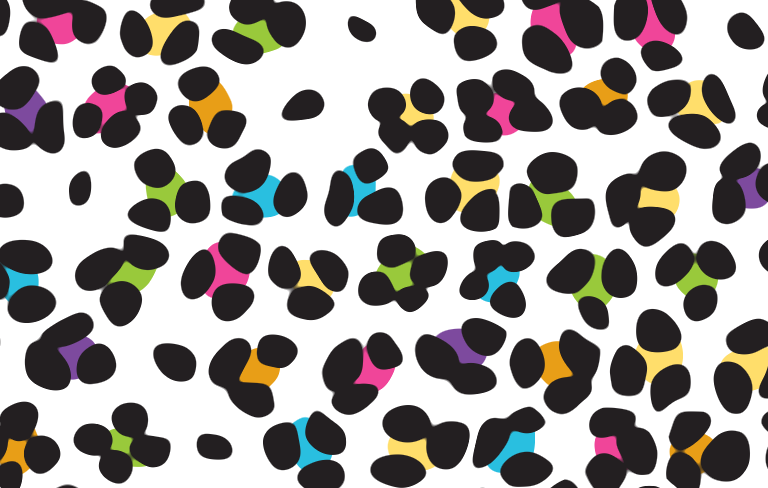
Give the GLSL for this pattern, as a Shadertoy shader.

```glsl
const float CELL = 0.2;        // rosette spacing, in canvas heights
const float ROW = 0.866;       // row height of the staggered grid, in cells
const float GAP = 0.09;        // least white space between rosettes
const float TAU = 6.28319;

const vec3 WHITE = vec3(1.0);
const vec3 INK = vec3(0.137, 0.122, 0.129);
const vec3 YELLOW = vec3(1.0, 0.87, 0.42);
const vec3 ORANGE = vec3(0.91, 0.62, 0.09);
const vec3 GREEN = vec3(0.60, 0.79, 0.23);
const vec3 PINK = vec3(0.94, 0.27, 0.60);
const vec3 PURPLE = vec3(0.49, 0.29, 0.62);
const vec3 CYAN = vec3(0.16, 0.75, 0.88);

vec3 hash3(vec2 p, float seed) {
    vec3 q = fract(vec3(p.xyx + seed * 7.31) * vec3(0.1031, 0.1030, 0.0973));
    q += dot(q, q.yxz + 33.33);
    return fract((q.xxy + q.yzz) * q.zyx);
}

vec2 noise2(vec2 p) {
    vec2 i = floor(p), f = fract(p);
    f = f * f * (3.0 - 2.0 * f);
    vec2 low = mix(hash3(i, 9.0).xy, hash3(i + vec2(1, 0), 9.0).xy, f.x);
    vec2 high = mix(hash3(i + vec2(0, 1), 9.0).xy, hash3(i + 1.0, 9.0).xy, f.x);
    return mix(low, high, f.y) - 0.5;
}

vec2 rotate(vec2 p, float angle) {
    float c = cos(angle), s = sin(angle);
    return vec2(c * p.x + s * p.y, c * p.y - s * p.x);
}

float ellipse(vec2 p, vec2 radii) {
    return (length(p / radii) - 1.0) * min(radii.x, radii.y);
}

float smoothMin(float a, float b, float k) {
    float h = max(k - abs(a - b), 0.0) / k;
    return min(a, b) - 0.25 * k * h * h;
}

float smoothMax(float a, float b, float k) {
    return -smoothMin(-a, -b, k);
}

float coverage(float d, float pixel) {
    return clamp(0.5 - d / pixel, 0.0, 1.0);
}

vec3 pickTint(float h) {
    if (h < 0.19) return YELLOW;
    if (h < 0.36) return ORANGE;
    if (h < 0.61) return GREEN;
    if (h < 0.79) return PINK;
    if (h < 0.90) return PURPLE;
    return CYAN;
}

// Distances to the dark lobes (x) and the coloured heart (y)
vec2 rosette(vec2 p, vec2 id) {
    vec3 kind = hash3(id, 1.0);
    vec3 form = hash3(id, 2.0);
    p = rotate(p, TAU * form.x);

    // A few cells hold a small plain spot
    if (kind.x < 0.11)
        return vec2(ellipse(p, vec2(0.20, 0.14) * (0.85 + 0.4 * form.y)), 9.0);

    float size = 0.92 + 0.16 * form.y;
    p /= size * vec2(1.06, 0.96);
    int count = kind.y < 0.7 ? 3 : 4;
    float stepAngle = TAU * (0.88 + 0.12 * form.z) / float(count);
    float lobes = 9.0;
    for (int i = 0; i < count; i++) {
        vec3 h = hash3(id, 3.0 + float(i));
        float angle = float(i) * stepAngle + 0.35 * (h.x - 0.5);
        vec2 q = rotate(p, angle) - vec2(0.285, 0.0);
        q = rotate(q, 1.3 * (h.y - 0.5));
        vec2 radii = vec2(0.165 + 0.04 * h.z, (0.66 + 0.18 * h.x) / float(count));
        lobes = smoothMin(lobes, ellipse(q, radii), 0.07);
    }
    vec2 shift = 0.12 * (hash3(id, 8.0).xy - 0.5);
    float heart = ellipse(p - shift, vec2(0.27, 0.235));
    return vec2(lobes, heart) * size;
}

void mainImage(out vec4 fragColor, in vec2 fragCoord) {
    float pixel = 1.0 / (iResolution.y * CELL);
    vec2 p = fragCoord * pixel + vec2(20.3, 10.4);
    p += 0.10 * noise2(p * 3.2);

    // Nearest and second nearest rosettes on a jittered, staggered grid
    float nearest = 9.0, second = 9.0;
    vec2 shape = vec2(9.0), owner = vec2(0.0);
    for (int j = -1; j <= 1; j++) {
        float row = floor(p.y / ROW) + float(j);
        float stagger = 0.5 * mod(row, 2.0);
        for (int i = -1; i <= 1; i++) {
            vec2 id = vec2(floor(p.x - stagger) + float(i), row);
            vec2 center = vec2(id.x + 0.5 + stagger, (row + 0.5) * ROW);
            center += 0.2 * (hash3(id, 0.0).xy - 0.5);
            vec2 candidate = rosette(p - center, id);
            float d = min(candidate.x, candidate.y);
            if (d < nearest) {
                second = nearest;
                nearest = d;
                shape = candidate;
                owner = id;
            } else {
                second = min(second, d);
            }
        }
    }

    // Keep neighbours apart, then layer heart and lobes over white
    float border = 0.5 * (GAP - (second - nearest));
    float heart = smoothMax(shape.y, border, 0.04);
    float lobes = smoothMax(shape.x, border, 0.06);
    vec3 color = mix(WHITE, pickTint(hash3(owner, 1.0).z), coverage(heart, pixel));
    color = mix(color, INK, coverage(lobes, pixel));
    fragColor = vec4(color, 1.0);
}
```
